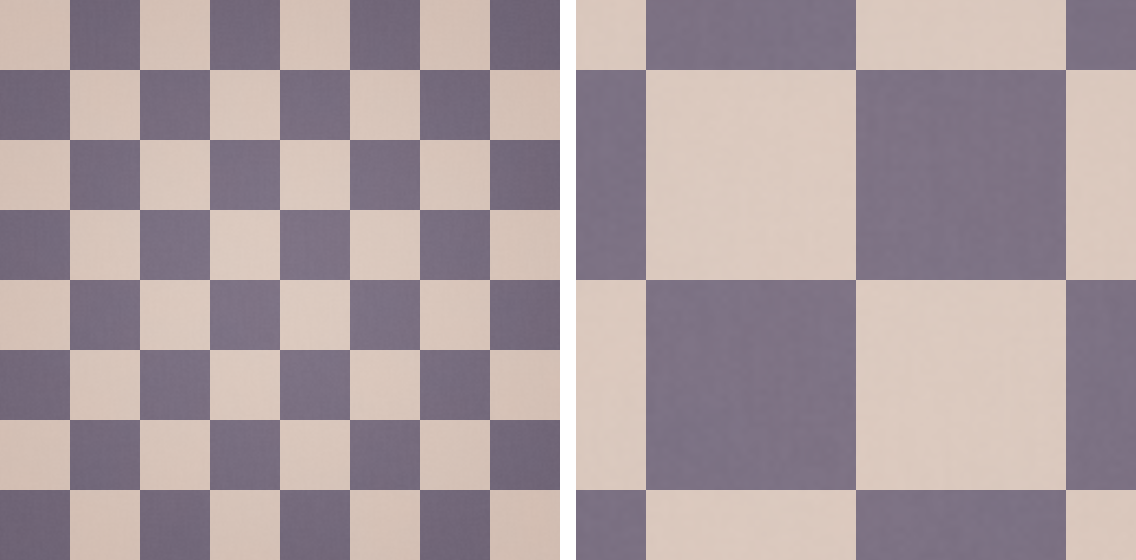
Left: the whole. Right: its middle third, enlarged.
A WebGL 1 fragment shader for this pattern:

```glsl
precision highp float;
// Eight by eight checkerboard of warm cream and muted violet squares.
// Signed triangle waves give smooth-edged squares; a soft radial falloff
// darkens the borders, and value noise adds a faint woven grain.

uniform vec2 u_resolution;

const float CELLS = 8.0;
const vec3 CREAM_CENTRE = vec3(0.862, 0.792, 0.750);
const vec3 CREAM_CORNER = vec3(0.818, 0.736, 0.692);
const vec3 VIOLET_CENTRE = vec3(0.494, 0.451, 0.522);
const vec3 VIOLET_CORNER = vec3(0.424, 0.382, 0.452);

float hash(vec2 p) {
  return fract(sin(dot(p, vec2(127.1, 311.7))) * 43758.5453);
}

float valueNoise(vec2 p) {
  vec2 cell = floor(p);
  vec2 f = fract(p);
  f = f * f * (3.0 - 2.0 * f);
  float low = mix(hash(cell), hash(cell + vec2(1.0, 0.0)), f.x);
  float high = mix(hash(cell + vec2(0.0, 1.0)), hash(cell + vec2(1.0, 1.0)), f.x);
  return mix(low, high, f.y);
}

// Signed distance to the nearest grid line: negative in even cells, positive in odd
vec2 signedWave(vec2 p) {
  return abs(mod(p + 0.5, 2.0) - 1.0) - 0.5;
}

// 0 on squares of even parity, 1 on odd, blended over one pixel
float checker(vec2 p, float pixel) {
  vec2 side = clamp(signedWave(p) / (0.5 * pixel), -1.0, 1.0);
  return 0.5 - 0.5 * side.x * side.y;
}

// Fine speckle with slightly stretched threads in both directions
float weave(vec2 uv) {
  float speckle = valueNoise(uv * 256.0) - 0.5;
  float warp = valueNoise(uv * vec2(220.0, 40.0)) - 0.5;
  float weft = valueNoise(uv * vec2(40.0, 220.0) + 17.0) - 0.5;
  return 0.5 * speckle + 0.3 * warp + 0.2 * weft;
}

void main() {
  vec2 uv = gl_FragCoord.xy / u_resolution;
  float pixel = CELLS / min(u_resolution.x, u_resolution.y);
  float light = checker(uv * CELLS, pixel);

  // Falloff from the centre to the corners
  float radius = length(uv - 0.5) / 0.7071;
  float shade = smoothstep(0.0, 1.15, radius);
  vec3 cream = mix(CREAM_CENTRE, CREAM_CORNER, shade);
  vec3 violet = mix(VIOLET_CENTRE, VIOLET_CORNER, shade);
  vec3 color = mix(violet, cream, light);

  // Grain, and a faint warm or cool drift
  color += weave(uv) * mix(0.024, 0.014, light);
  float drift = valueNoise(uv * 22.0 + 5.0) - 0.5;
  color += drift * vec3(0.006, 0.0, -0.003);

  gl_FragColor = vec4(color, 1.0);
}
```
